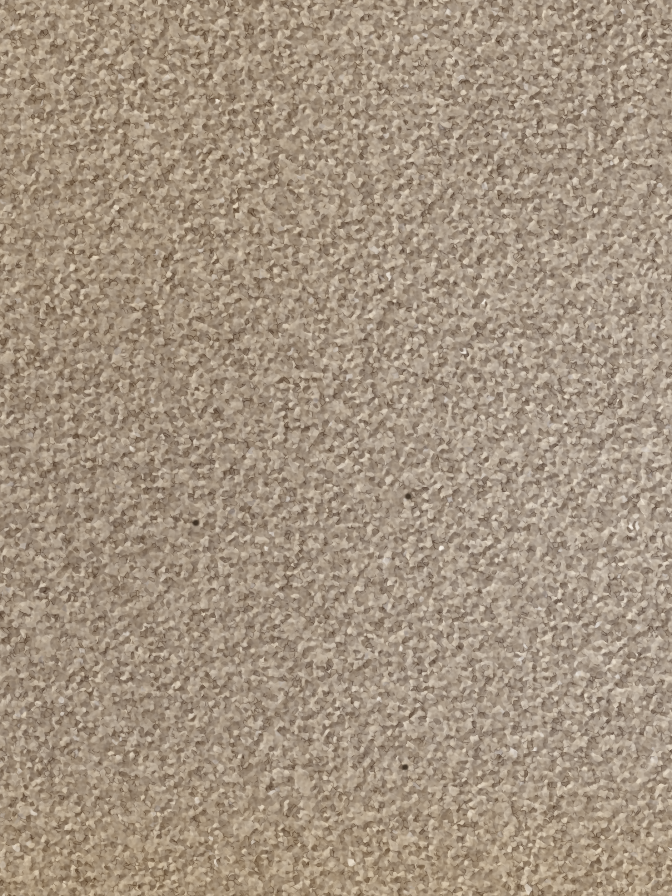
A WebGL 2 fragment shader for this texture:

```glsl
#version 300 es
precision highp float;

uniform vec2 u_resolution;
out vec4 fragColor;

float hash(vec2 p) {
    return fract(sin(dot(p, vec2(127.1, 311.7))) * 43758.5453);
}

vec2 hash2(vec2 p) {
    return vec2(hash(p), hash(p + 57.3));
}

float noise(vec2 p) {
    vec2 i = floor(p), f = fract(p);
    f = f * f * (3.0 - 2.0 * f);
    return mix(mix(hash(i), hash(i + vec2(1, 0)), f.x),
               mix(hash(i + vec2(0, 1)), hash(i + vec2(1, 1)), f.x), f.y);
}

// Packed granules: x = tone, y = gap to the neighbour, z = share of pale granules
vec3 granules(vec2 p) {
    vec2 cell = floor(p);
    float nearest = 9.0, second = 9.0, total = 0.0, tone = 0.0, pale = 0.0;
    for (int y = -1; y <= 1; y++) {
        for (int x = -1; x <= 1; x++) {
            vec2 id = cell + vec2(x, y);
            vec2 offset = id + 0.05 + 0.9 * hash2(id) - p;
            float angle = 6.2832 * hash(id + 11.9);
            float along = dot(offset, vec2(cos(angle), sin(angle)));
            float size = mix(0.8, 1.25, hash(id + 31.1));
            float d = sqrt(dot(offset, offset) + 0.8 * along * along) / size;
            second = min(second, max(nearest, d));
            nearest = min(nearest, d);
            float weight = exp(-9.0 * d);
            total += weight;
            tone += weight * hash(id + 23.7);
            pale += weight * step(0.985, hash(id + 41.3));
        }
    }
    return vec3(tone / total, second - nearest, pale / total);
}

// Rare tiny dark holes
float pits(vec2 p) {
    vec2 id = floor(p);
    float d = length(fract(p) - 0.3 - 0.4 * hash2(id + 5.0));
    return step(0.996, hash(id + 71.0)) * (1.0 - smoothstep(0.05, 0.15, d));
}

void main() {
    vec2 uv = gl_FragCoord.xy / u_resolution;
    vec2 p = gl_FragCoord.xy / u_resolution.y * 180.0;
    vec2 turned = mat2(0.8, 0.6, -0.6, 0.8) * p;

    // Granules with ragged outlines, lit from the upper left
    vec2 warp = vec2(noise(turned * 1.5), noise(turned * 1.5 + 37.0)) - 0.5;
    vec2 q = p + 0.6 * warp;
    vec3 grain = granules(q);
    float relief = grain.x - granules(q + vec2(-0.5, 0.6)).x;

    // Soft dark specks where granules meet
    float speck = smoothstep(0.45, 0.9, noise(turned * 1.2 + 19.0));
    float crevice = speck * (1.0 - smoothstep(-0.3, 0.6, grain.y));

    float tone = 0.17 * (grain.x - 0.5) + 0.14 * relief + 0.03 - 0.28 * crevice;
    tone += 0.10 * (noise(turned * 1.9 + 83.0) - 0.5);
    tone *= 0.94 + 0.14 * smoothstep(0.2, 1.0, 0.5 * (uv.x + uv.y));
    tone += 0.10 * grain.z;

    // Broad light: brighter on the right, dimmer at the left middle
    float glow = exp(-5.0 * dot(uv - vec2(0.92, 0.4), uv - vec2(0.92, 0.4)));
    float shade = exp(-6.0 * dot(uv - vec2(0.15, 0.45), uv - vec2(0.15, 0.45)));
    tone += 0.035 * glow - 0.025 * shade;

    // Warm cast along the bottom and upper left, cooler on the right
    float warmth = 0.8 * (1.0 - smoothstep(0.0, 0.2, uv.y));
    warmth += 0.35 * smoothstep(0.45, 0.75, uv.y) * (1.0 - smoothstep(0.2, 0.8, uv.x));
    warmth -= 0.4 * glow + 0.8 * grain.z;
    warmth += 0.6 * (noise(turned * 0.9 + 51.0) - 0.5);

    vec3 color = vec3(0.634, 0.568, 0.494) + tone * vec3(0.97, 1.02, 1.0);
    color += warmth * vec3(0.014, -0.002, -0.036);
    color = mix(color, vec3(0.20, 0.15, 0.10), 0.85 * pits(p / 6.0));
    fragColor = vec4(clamp(color, 0.0, 1.0), 1.0);
}
```
